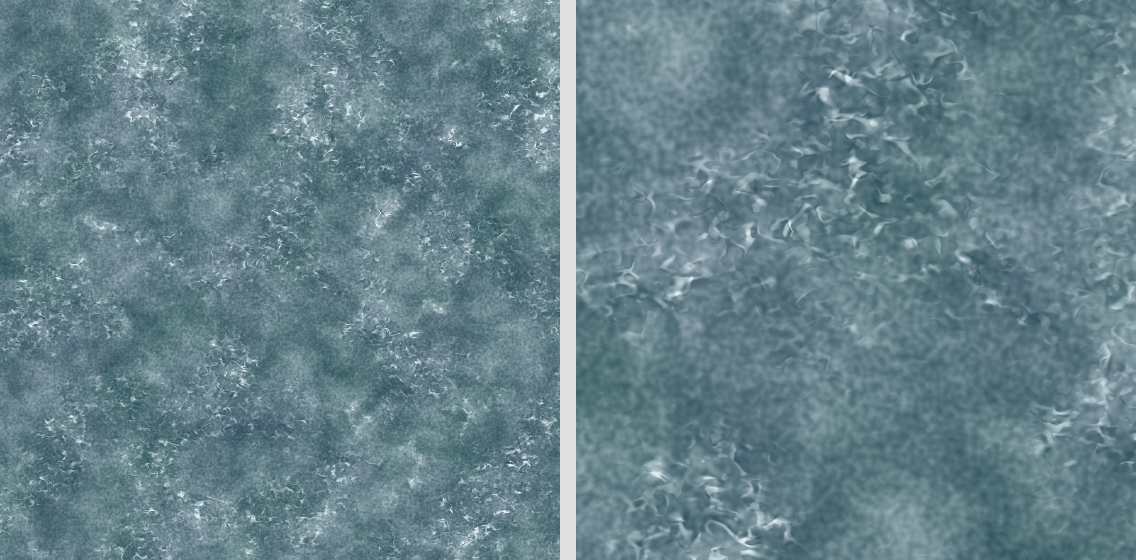
Left: the whole. Right: its middle third, enlarged.
Reproduce this texture procedurally as a WebGL 2 fragment shader.

```glsl
#version 300 es
precision highp float;
// Weathered blue-grey stone: cloudy mottling, crumpled pale flecks and diagonal scuffs.
uniform vec2 u_resolution;
out vec4 fragColor;

// Integer hash giving a unit gradient for a lattice cell
vec2 cellGradient(ivec2 cell) {
    uvec2 u = uvec2(cell + 4096);
    uint h = u.x * 1597334673u ^ u.y * 3812015801u;
    h = (h ^ (h >> 15)) * 2246822519u;
    h = (h ^ (h >> 13)) * 3266489917u;
    h ^= h >> 16;
    float angle = float(h & 65535u) / 65536.0 * 6.28319;
    return vec2(cos(angle), sin(angle));
}

float noise(vec2 p) {
    vec2 base = floor(p), f = p - base;
    ivec2 c = ivec2(base);
    vec2 w = f * f * f * (f * (f * 6.0 - 15.0) + 10.0);
    float a = dot(cellGradient(c), f);
    float b = dot(cellGradient(c + ivec2(1, 0)), f - vec2(1, 0));
    float d = dot(cellGradient(c + ivec2(0, 1)), f - vec2(0, 1));
    float e = dot(cellGradient(c + ivec2(1, 1)), f - vec2(1, 1));
    return 1.4 * mix(mix(a, b, w.x), mix(d, e, w.x), w.y);
}

float fbm(vec2 p, int octaves) {
    float sum = 0.0, amp = 0.5;
    for (int i = 0; i < octaves; i++) {
        sum += amp * noise(p);
        p = mat2(1.6, 1.2, -1.2, 1.6) * p + 7.3;
        amp *= 0.55;
    }
    return sum;
}

// Pale crest (x) and the dark groove beside it (y), broken into short pieces
vec2 flecks(vec2 p, vec2 scale, float seed) {
    vec2 q = p * scale + seed;
    q += 0.25 * vec2(noise(q * 1.3 + 3.1), noise(q * 1.3 + 41.7));
    float relief = noise(q) + 0.38 * noise(q * 2.3 + 17.0);
    float gate = smoothstep(-0.08, 0.18, noise(q * 1.1 + 61.0));
    float crest = smoothstep(0.21, 0.05, abs(relief));
    float groove = smoothstep(0.18, 0.04, abs(relief + 0.3));
    return vec2(crest, groove) * gate;
}

void main() {
    vec2 p = gl_FragCoord.xy / min(u_resolution.x, u_resolution.y);
    vec2 warped = p + 0.03 * vec2(fbm(p * 9.0 + 5.0, 3), fbm(p * 9.0 + 31.0, 3));

    // Clouds, mottling and grain
    float clouds = fbm(warped * 6.5 + 2.0, 5);
    float mottle = fbm(warped * vec2(20.0, 24.0) + 13.0, 5);
    float grain = noise(p * 230.0) + 0.7 * noise(p.yx * 139.0 + 8.0);
    float tone = 0.145 + 0.48 * clouds + 0.46 * mottle + 0.19 * grain;

    // Scuffs rising outward to either side
    vec2 rising = vec2(warped.x + warped.y, warped.y - warped.x);
    vec2 falling = vec2(warped.x - warped.y, warped.x + warped.y);
    float side = smoothstep(0.35, 0.65, p.x);
    float streak = mix(noise(falling * vec2(4.0, 8.0) + 19.0),
                       noise(rising * vec2(4.0, 8.0) + 4.0), side);
    float scuff = smoothstep(0.10, 0.5, streak)
                * smoothstep(-0.05, 0.28, fbm(warped * 17.0 + 71.0, 4));
    tone += 0.36 * scuff;

    // Crumpled flecks, gathered in loose patches
    float patches = smoothstep(-0.14, 0.22, fbm(p * 6.0 + 47.0, 4));
    float density = clamp(0.12 + 0.75 * patches + 0.8 * scuff, 0.0, 1.3);
    vec2 coarse = flecks(p, vec2(34.0, 52.0), 3.0);
    vec2 fine = flecks(p, vec2(62.0, 82.0), 85.0);
    float strength = clamp(0.6 + 1.5 * noise(p * 75.0 + 15.0), 0.1, 1.5);
    tone += density * strength * (0.56 * coarse.x + 0.48 * fine.x);
    tone -= density * (0.20 * coarse.y + 0.17 * fine.y);

    // Crumbly pale specks between the flecks
    float specks = smoothstep(0.14, 0.34, fbm(p * vec2(78.0, 92.0) + 39.0, 3));
    tone += 0.38 * density * specks;

    // A few faint long cracks with a lit lower edge
    float crackField = mix(noise(falling * vec2(2.0, 3.4) + 52.0),
                           noise(rising * vec2(2.0, 3.4) + 90.0), side)
                     + 0.09 * fbm(p * 30.0, 4);
    float crackGate = smoothstep(0.25, 0.5, noise(p * 5.5 + 33.0))
                    * smoothstep(-0.1, 0.25, noise(p * 40.0 + 77.0));
    tone -= 0.25 * crackGate * smoothstep(0.016, 0.004, abs(crackField));
    tone += 0.30 * crackGate * smoothstep(0.014, 0.004, abs(crackField - 0.02));

    // Compress the shadows, then run slate to pale blue with a slight hue drift
    tone = tone < 0.08 ? mix(0.08, tone, 0.72) : tone;
    tone = clamp(tone, -0.2, 1.25);
    vec3 colour = mix(vec3(0.30, 0.42, 0.46), vec3(0.75, 0.82, 0.84), tone);
    float drift = fbm(p * 6.0 + 28.0, 3);
    colour += drift * vec3(0.03, -0.008, 0.03);
    fragColor = vec4(colour, 1.0);
}
```
